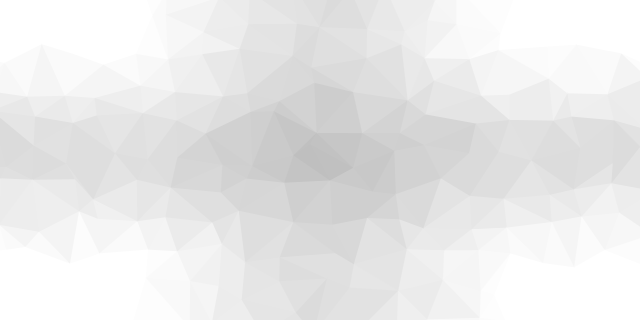
Give the GLSL for this background, as a Shadertoy shader.

```glsl
float hash(vec2 p) {
    return fract(sin(dot(p, vec2(127.1, 311.7))) * 43758.5453);
}

// Grid corner moved off its regular place
vec2 corner(vec2 id) {
    return id + 0.72 * (vec2(hash(id), hash(id + 37.0)) - 0.5);
}

float edgeSide(vec2 p, vec2 a, vec2 b) {
    vec2 e = b - a, q = p - a;
    return (e.x * q.y - e.y * q.x) / max(length(e), 1e-4);
}

// Signed distance to the triangle's edges, negative inside
float triangleDist(vec2 p, vec2 a, vec2 b, vec2 c) {
    float winding = sign(edgeSide(c, a, b));
    vec3 side = vec3(edgeSide(p, a, b), edgeSide(p, b, c), edgeSide(p, c, a));
    side *= -winding;
    return max(side.x, max(side.y, side.z));
}

// Two crossing grey bands, with a small variation per facet
float facetShade(vec2 center) {
    float across = 0.145 * max(0.0, 1.0 - abs(center.y) / 3.0);
    float upright = 0.14 * max(0.0, 1.0 - abs(center.x) / 5.0);
    float shade = (1.0 - across) * (1.0 - upright);
    float variation = 0.026 * (hash(center * 3.0 + 11.0) - 0.5);
    return shade + variation * smoothstep(0.0, 0.04, 1.0 - shade);
}

// Adds one facet as (weighted shade, weight)
vec2 facet(vec2 p, vec2 a, vec2 b, vec2 c, float pixel) {
    float d = triangleDist(p, corner(a), corner(b), corner(c));
    float coverage = clamp(0.5 - d / pixel, 0.0, 1.0);
    return coverage * vec2(facetShade((a + b + c) / 3.0), 1.0);
}

void mainImage(out vec4 fragColor, in vec2 fragCoord) {
    // Grid centred on the crossing of the bands
    vec2 p = (fragCoord / iResolution.y - vec2(1.01, 0.513)) / vec2(0.114, 0.104);
    float pixel = 1.0 / (iResolution.y * 0.109);
    vec2 total = vec2(0.0);

    // Split every nearby cell along its shorter diagonal
    for (int y = -1; y <= 1; y++) {
        for (int x = -1; x <= 1; x++) {
            vec2 a = floor(p) + vec2(x, y);
            vec2 b = a + vec2(1.0, 0.0);
            vec2 c = a + vec2(1.0, 1.0);
            vec2 d = a + vec2(0.0, 1.0);
            if (distance(corner(a), corner(c)) < distance(corner(b), corner(d))) {
                total += facet(p, a, b, c, pixel) + facet(p, a, c, d, pixel);
            } else {
                total += facet(p, a, b, d, pixel) + facet(p, b, c, d, pixel);
            }
        }
    }

    float shade = total.x / max(total.y, 1e-4);
    fragColor = vec4(vec3(shade), 1.0);
}
```
